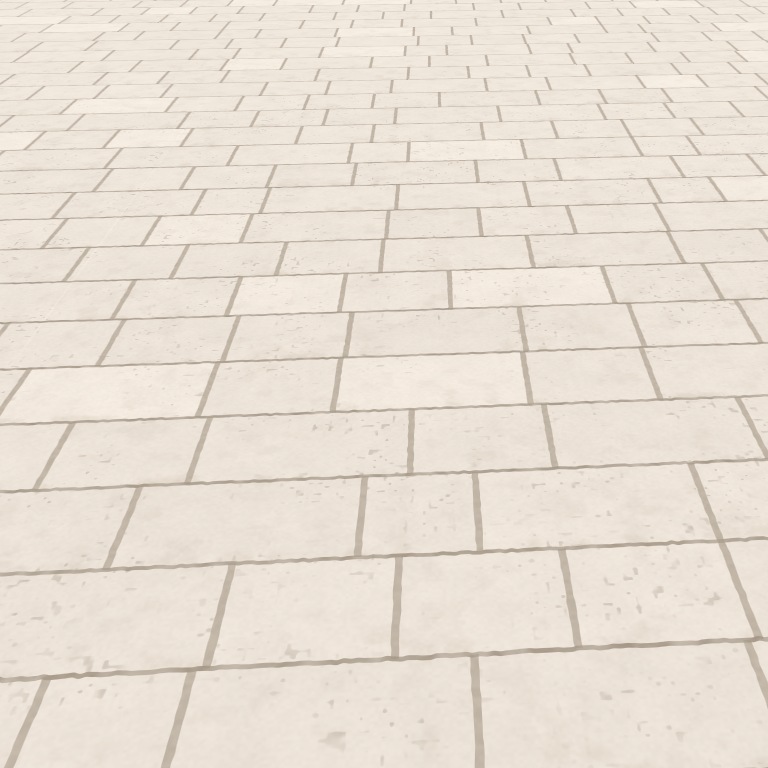
A Shadertoy shader for this texture:

```glsl
// Pale stone paving receding toward a high horizon. Each pixel is projected
// onto the ground, split into courses, and each course into groups of three
// stones of mixed length; joints, pits and stains are added in ground space.

float hash(vec2 p) {
    return fract(sin(dot(p, vec2(127.1, 311.7))) * 43758.5453);
}

float noise(vec2 p) {
    vec2 i = floor(p), f = fract(p);
    f = f * f * (3.0 - 2.0 * f);
    return mix(mix(hash(i), hash(i + vec2(1, 0)), f.x),
               mix(hash(i + vec2(0, 1)), hash(i + vec2(1, 1)), f.x), f.y);
}

float fbm(vec2 p) {
    float sum = 0.0, amp = 0.5;
    for (int i = 0; i < 4; i++) {
        sum += amp * noise(p);
        p = p * 2.03 + 17.3;
        amp *= 0.5;
    }
    return sum;
}

// Coverage of a line, dimmed once it is thinner than a pixel
float lineMask(float dist, float halfWidth, float px) {
    float edge = clamp((halfWidth - dist) / px + 0.5, 0.0, 1.0);
    return edge * clamp(2.0 * halfWidth / px, 0.4, 1.0);
}

void mainImage(out vec4 fragColor, in vec2 fragCoord) {
    vec2 p = fragCoord / iResolution.xy;

    // Ground projection: x runs along a course, y counts courses
    float drop = 1.27 - p.y;
    vec2 ground = vec2((p.x - 0.56) / (0.1075 * drop),
                       8.395 * (1.0 - 0.0476 * (p.x - 0.5)) / drop - 6.44);
    vec2 px = fwidth(ground);
    vec2 worn = ground + 0.016 * (vec2(noise(ground * vec2(9, 14)),
                                       noise(ground * vec2(13, 3) + 40.0)) - 0.5);

    // Course: staggered start, mostly 2-2-3 groups, some 3-3-1.5 groups
    float row = floor(worn.y);
    float bond = mod(row, 9.0);
    bool wide = bond == 0.0 || bond == 2.0;
    float period = wide ? 7.5 : 7.0;
    float start = -3.8 - 1.4 * mod(row, 2.0) + 0.7 * (hash(vec2(row, 3.7)) - 0.5);
    float cell = floor((worn.x - start) / period);
    float along = worn.x - start - cell * period;
    float odd = mod(floor(row * 0.38 + 0.25) + cell * floor(3.0 * hash(vec2(cell, row))), 3.0);
    bvec3 isOdd = equal(vec3(0, 1, 2), vec3(odd));
    vec3 lengths = wide ? mix(vec3(3), vec3(1.5), isOdd) : mix(vec3(2), vec3(3), isOdd);
    float first = lengths.x, second = lengths.x + lengths.y;
    vec2 stone = vec2(cell * 3.0 + step(first, along) + step(second, along), row);

    // Distances to the joints
    float sideDist = min(min(along, period - along),
                         min(abs(along - first), abs(along - second)));
    float level = fract(worn.y);
    float bedDist = min(level, 1.0 - level);

    // Stone: tint per piece, broad mottling, slight haze far away
    float far = smoothstep(0.55, 1.0, p.y);
    float near = 1.0 - smoothstep(0.03, 0.12, px.y);
    vec3 color = mix(vec3(0.93, 0.893, 0.85), vec3(0.945, 0.91, 0.868), far);
    float tint = hash(stone + 5.3);
    color += 0.012 * (tint - 0.5) + 0.018 * step(0.9, tint);
    vec2 grain = ground * vec2(1.0, 1.6);
    float mottle = fbm(grain * 2.2 + stone * 7.1);
    color += 0.035 * (mottle - 0.47);

    // Wear: fine grain, dark pits in patches, dirt toward the front edge
    color += 0.02 * near * (noise(grain * 24.0) - 0.5);
    float pits = smoothstep(0.76, 0.95, noise(grain * 13.0 + 9.0));
    float patches = smoothstep(0.35, 0.7, fbm(grain * 1.3 + 30.0));
    color -= vec3(0.10, 0.105, 0.11) * near * pits * patches;
    float dirt = smoothstep(0.48, 0.75, fbm(grain * 3.1 + 60.0));
    color -= vec3(0.05, 0.054, 0.06) * dirt * (0.35 + 0.65 * exp(-6.0 * level));

    // Faint pale scratch running away from the viewer
    float scratch = lineMask(abs(ground.x + 6.8), 0.015, px.x);
    color += 0.022 * scratch * smoothstep(0.5, 0.6, p.y) * (1.0 - smoothstep(0.85, 0.95, p.y));

    // Joints: sandy side joints, narrower and darker bed joints
    float sand = 0.04 * (noise(grain * 16.0) - 0.5);
    float side = lineMask(sideDist, 0.046, px.x);
    color = mix(color, vec3(0.75, 0.703, 0.645) + sand, 0.95 * side);
    float chip = 0.6 + 0.4 * noise(vec2(ground.x * 7.0, floor(worn.y + 0.5) * 5.0));
    float bed = lineMask(bedDist, 0.021, px.y);
    color = mix(color, vec3(0.66, 0.61, 0.55) + sand, bed * chip);

    fragColor = vec4(clamp(color, 0.0, 1.0), 1.0);
}
```
